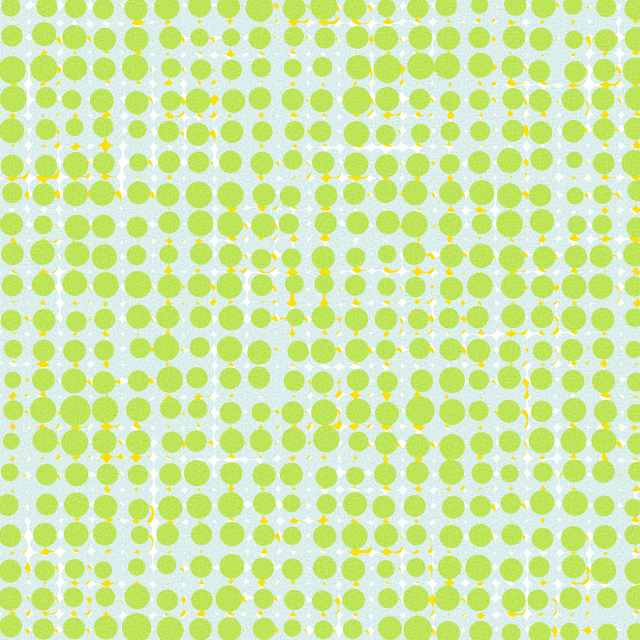
This pattern is drawn by a WebGL 1 fragment shader. Its source:

```glsl
precision highp float;
// Three overprinted layers of wandering dots on white paper: yellow, pale blue, green.
// Each layer is a jittered grid whose rows and columns drift with gradient noise;
// the blue grid is twice as fine, so its drifting lines open white and yellow gaps.

uniform vec2 u_resolution;

// Grid, in canvas units
const float PITCH = 0.0487;
const vec2 GRID_SHIFT = vec2(-0.0048, -0.0087);
const vec2 YELLOW_OFFSET = vec2(0.0055, -0.0095);

// Dot radius and its variation, as fractions of the layer pitch
const float GREEN_RADIUS = 0.36;
const float YELLOW_RADIUS = 0.40;
const float BLUE_RADIUS = 0.575;
const float RADIUS_SPREAD = 0.20;

// Displacement, as fractions of the layer pitch
const float GREEN_WANDER = 0.28;
const float BLUE_WANDER = 0.42;
const float JITTER = 0.045;

// Noise frequencies, per canvas width
const float DRIFT_SCALE = 5.0;
const float SIZE_SCALE = 9.0;
const float GRAIN_SCALE = 331.0;
const float GRAIN_STRENGTH = 0.16;

const vec3 PAPER = vec3(1.0);
const vec3 YELLOW = vec3(0.98, 0.88, 0.02);
const vec3 BLUE = vec3(0.86, 0.935, 0.925);
const vec3 GREEN = vec3(0.745, 0.895, 0.345);

// Random vector with components in -1..1
vec2 hash2(vec2 p) {
  vec2 q = vec2(dot(p, vec2(127.1, 311.7)), dot(p, vec2(269.5, 183.3)));
  return 2.0 * fract(sin(q) * 43758.5) - 1.0;
}

float gradientNoise(vec2 p) {
  vec2 i = floor(p);
  vec2 f = p - i;
  vec2 w = f * f * f * (f * (f * 6.0 - 15.0) + 10.0);
  float a = dot(hash2(i), f);
  float b = dot(hash2(i + vec2(1.0, 0.0)), f - vec2(1.0, 0.0));
  float c = dot(hash2(i + vec2(0.0, 1.0)), f - vec2(0.0, 1.0));
  float d = dot(hash2(i + vec2(1.0, 1.0)), f - vec2(1.0, 1.0));
  return mix(mix(a, b, w.x), mix(c, d, w.x), w.y);
}

// Signed distance to the nearest dot of one layer, in canvas units
float dotLayer(vec2 uv, float pitch, float radius, float wander, float seed) {
  vec2 p = (uv - GRID_SHIFT) / pitch;
  vec2 home = floor(p);
  float dist = 10.0;
  for (int y = -1; y <= 1; y++) {
    for (int x = -1; x <= 1; x++) {
      vec2 cell = home + vec2(float(x), float(y));
      vec2 place = cell * pitch * DRIFT_SCALE + seed;
      // Columns drift sideways along their length, rows drift up and down
      vec2 drift = vec2(gradientNoise(vec2(cell.x * 7.37 + seed, place.y)),
                        gradientNoise(vec2(place.x, cell.y * 5.61 - seed)));
      vec2 center = cell + 0.5 + wander * drift + JITTER * hash2(cell + seed);
      float size = gradientNoise(cell * pitch * SIZE_SCALE + seed * 1.7)
                 + 0.15 * hash2(cell - seed).x;
      dist = min(dist, length(p - center) - radius - RADIUS_SPREAD * size);
    }
  }
  return dist * pitch;
}

float coverage(float dist, float pixel) {
  return 1.0 - smoothstep(-0.6 * pixel, 0.6 * pixel, dist);
}

void main() {
  float pixel = 1.0 / min(u_resolution.x, u_resolution.y);
  vec2 uv = gl_FragCoord.xy * pixel;

  float yellow = dotLayer(uv - YELLOW_OFFSET, PITCH, YELLOW_RADIUS, GREEN_WANDER, 13.3);
  float blue = dotLayer(uv, PITCH * 0.5, BLUE_RADIUS, BLUE_WANDER, 41.7);
  float green = dotLayer(uv, PITCH, GREEN_RADIUS, GREEN_WANDER, 27.4);

  // Speckled ink: blue varies mostly in red, green mostly in blue
  float grain = GRAIN_STRENGTH * gradientNoise(uv * GRAIN_SCALE + 0.37);
  vec3 blueInk = BLUE + grain * vec3(0.9, 0.4, 0.45);
  vec3 greenInk = GREEN + grain * vec3(0.6, 0.35, 1.2);

  // Print from the bottom layer up
  vec3 color = mix(PAPER, YELLOW, coverage(yellow, pixel));
  color = mix(color, blueInk, coverage(blue, pixel));
  color = mix(color, greenInk, coverage(green, pixel));
  gl_FragColor = vec4(clamp(color, 0.0, 1.0), 1.0);
}
```
